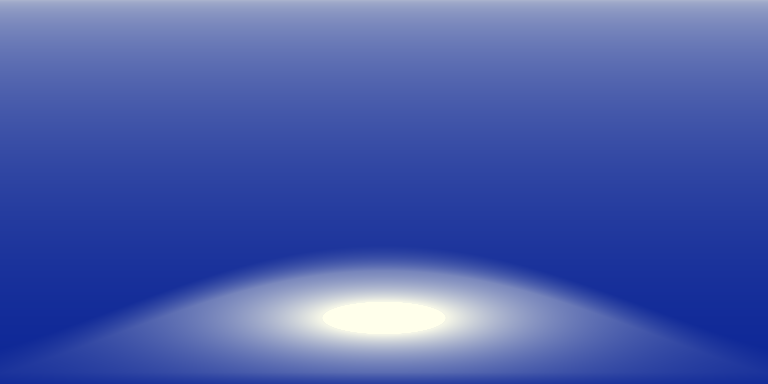
Write a Shadertoy shader that draws this background.

```glsl
// Deep blue dusk gradient with a pale upper haze and a glowing oval under a bell-shaped halo.

const vec3 DEEP_BLUE = vec3(0.05, 0.15, 0.59);
const vec3 CREAM = vec3(1.0, 1.0, 0.92);

// Haze that thins out quickly below the top edge (height 0 to 1).
float upperHaze(float height, float strength) {
    float depth = sqrt(clamp(1.0 - height, 0.0, 1.0));
    return strength * pow(1.0 - depth, 1.4);
}

// Distance in multiples of the oval's radii: 1 lies on its rim.
float ovalRadius(vec2 p, vec2 center, vec2 radii) {
    return length((p - center) / radii);
}

// Height of the halo's upper boundary at a given offset from the middle.
float bellHeight(float x, float base, float rise, float frequency) {
    return base + rise * cos(frequency * x);
}

// Linear fade from 0 to 1 over a given width.
float fadeIn(float depth, float width) {
    return clamp(depth / width, 0.0, 1.0);
}

// Exponential halo, confined below the bell and softened at the floor.
float halo(vec2 p, float radius) {
    float falloff = 0.95 * exp(-0.48 * max(radius - 1.0, 0.0));
    float bell = bellHeight(p.x, 0.193, 0.167, 2.234);
    return falloff * fadeIn(bell - p.y, 0.065) * fadeIn(p.y + 0.03, 0.06);
}

// Solid oval with a softened rim.
float core(float radius, float softness) {
    return 1.0 - smoothstep(1.0 - softness, 1.0 + softness, radius);
}

// Combine two light amounts without exceeding full brightness.
float screenBlend(float a, float b) {
    return 1.0 - (1.0 - a) * (1.0 - b);
}

void mainImage(out vec4 fragColor, in vec2 fragCoord) {
    // Canvas height is one unit; x is zero in the middle.
    vec2 p = fragCoord / iResolution.y;
    p.x -= 0.5 * iResolution.x / iResolution.y;

    float radius = ovalRadius(p, vec2(0.0, 0.172), vec2(0.167, 0.044));
    float light = screenBlend(upperHaze(p.y, 0.68), halo(p, radius));
    light = max(light, core(radius, 0.05));

    fragColor = vec4(mix(DEEP_BLUE, CREAM, light), 1.0);
}
```
